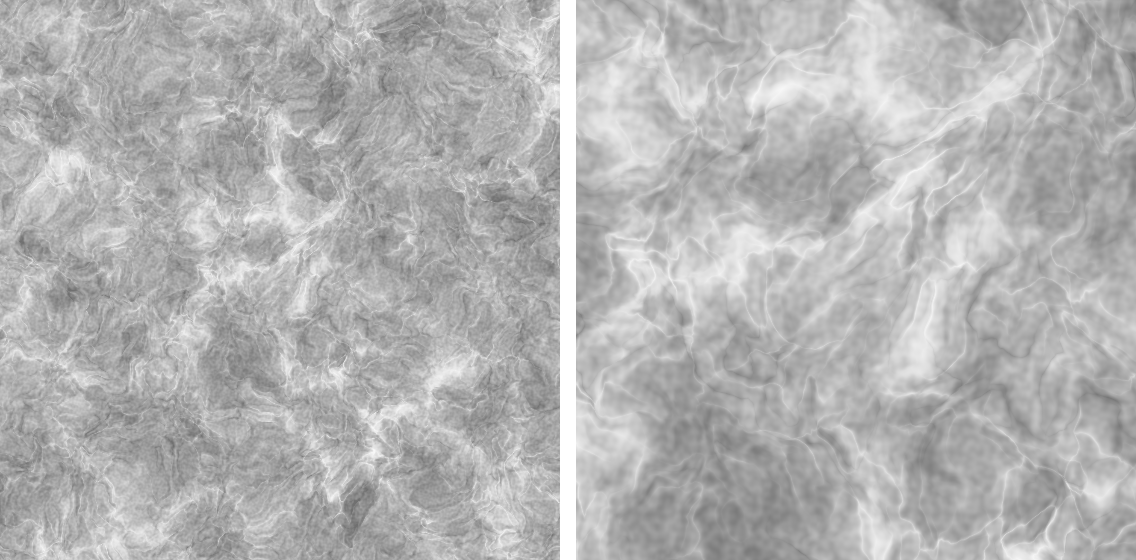
Left, the full canvas; right, a detail of the centre.
A three.js fragment shader for this texture:

```glsl
// Grey marble: cloudy stone broken into warped cells with pale hazy seams,
// crossed by thin bright veins and dark creases, with fine fibres and grain.
// Built from gradient noise, domain warping and cellular edge distances.
varying vec2 vUv;

const vec3 STONE_TINT = vec3(1.0);
const float BASE_TONE = 0.63;
const float DARKEST = 0.44;
const float HIGHLIGHT = 0.82;

float hash(vec2 p) {
  return fract(sin(dot(p, vec2(127.1, 311.7))) * 43758.5453);
}

vec2 hash2(vec2 p) {
  return vec2(hash(p), hash(p + vec2(37.2, 17.9)));
}

float cornerSlope(vec2 cell, vec2 offset) {
  float angle = 6.28318 * hash(cell);
  return dot(vec2(cos(angle), sin(angle)), offset);
}

// Gradient noise centred on zero
float noise(vec2 p) {
  vec2 i = floor(p);
  vec2 f = fract(p);
  vec2 u = f * f * f * (f * (f * 6.0 - 15.0) + 10.0);
  vec2 e = vec2(1.0, 0.0);
  float low = mix(cornerSlope(i, f), cornerSlope(i + e, f - e), u.x);
  float high = mix(cornerSlope(i + e.yx, f - e.yx),
                   cornerSlope(i + e.xx, f - e.xx), u.x);
  return mix(low, high, u.y);
}

float fbm(vec2 p) {
  float sum = 0.0;
  float amplitude = 1.0;
  for (int i = 0; i < 5; i++) {
    sum += amplitude * noise(p);
    p = mat2(1.6, 1.2, -1.2, 1.6) * p + 11.3;
    amplitude *= 0.5;
  }
  return sum;
}

vec2 warp(vec2 p, float frequency, float amount) {
  vec2 q = p * frequency;
  return p + amount * vec2(fbm(q), fbm(q + vec2(23.7, 51.3)));
}

// x: gap between the two nearest cell centres, y: random cell value
vec2 cells(vec2 p) {
  vec2 i = floor(p);
  vec2 f = fract(p);
  float nearest = 8.0;
  float second = 8.0;
  float id = 0.0;
  for (int y = -1; y <= 1; y++) {
    for (int x = -1; x <= 1; x++) {
      vec2 cell = vec2(float(x), float(y));
      float d = length(cell + hash2(i + cell) - f);
      if (d < nearest) {
        second = nearest;
        nearest = d;
        id = hash(i + cell + 5.5);
      } else {
        second = min(second, d);
      }
    }
  }
  return vec2(second - nearest, id);
}

// Soft line along the zero crossings of the noise
float vein(vec2 p, float width) {
  return exp(-abs(noise(p)) / width);
}

float mask(vec2 p) {
  return smoothstep(-0.3, 0.4, fbm(p));
}

// Rolls off tones above the knee
float softLimit(float tone, float knee) {
  float excess = max(tone - knee, 0.0);
  return min(tone, knee) + excess / (1.0 + 4.0 * excess);
}

void main() {
  vec2 p = vUv + 3.0;
  vec2 q = warp(p, 4.5, 0.06);
  vec2 r = warp(q, 20.0, 0.014);

  // Clouds and faceted patches
  float tone = BASE_TONE + 0.09 * fbm(q * 4.0) + 0.085 * fbm(r * 13.0 + 7.0);
  vec2 facet = cells(r * 17.0);
  tone += 0.1 * (facet.y - 0.5) * smoothstep(0.0, 0.12, facet.x);

  // Broad hazy seams between large cells, streaked inside
  vec2 slab = cells(r * 6.0);
  float streak = 0.9 + 0.8 * fbm(r * 26.0);
  float seam = exp(-slab.x * 4.8) * mix(0.2, 1.0, mask(p * 3.0 + 40.0));
  tone += 0.23 * seam * streak;

  // Bright veins from coarse to fine
  float haze = 0.5 + seam;
  tone += 0.1 * vein(r * 9.0 + 3.0, 0.03) * mask(p * 5.0 + 9.0);
  tone += 0.15 * vein(r * 18.0 + 13.0, 0.035) * mask(p * 8.0 + 19.0) * haze;
  tone += 0.17 * vein(r * 36.0 + 29.0, 0.05) * mask(p * 14.0 + 31.0) * haze;
  tone += 0.12 * exp(-facet.x * 24.0) * mask(p * 12.0 + 61.0);

  // Dark creases
  tone -= 0.09 * vein(r * 14.0 + 71.0, 0.04) * mask(p * 8.0 + 83.0);
  tone -= 0.09 * vein(r * 30.0 + 91.0, 0.06) * mask(p * 12.0 + 97.0);

  // Steep fibres and fine grain
  vec2 along = mat2(0.9, 0.43, -0.43, 0.9) * r;
  tone += 0.1 * noise(along * vec2(115.0, 45.0));
  tone += 0.085 * noise(r * 85.0 + 17.0);
  tone += 0.08 * noise(p * 190.0);

  tone = max(softLimit(tone, HIGHLIGHT), DARKEST);
  gl_FragColor = vec4(STONE_TINT * tone, 1.0);
}
```
